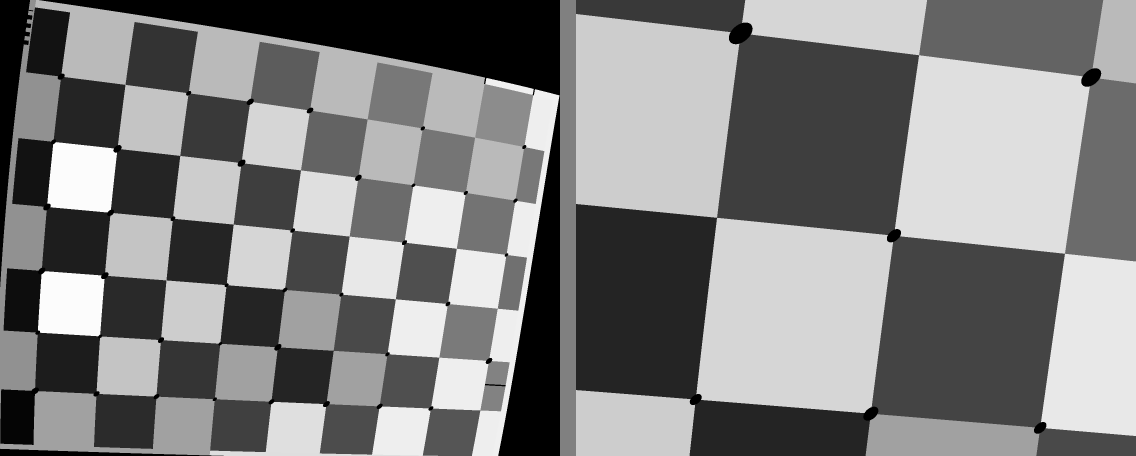
Left: the whole. Right: its middle third, enlarged.
Write a WebGL 2 fragment shader that draws this pattern.

```glsl
#version 300 es
precision highp float;

uniform vec2 u_resolution;
out vec4 fragColor;

#define CELLS_DOWN 7.8                       // canvas height in cell units
#define INNER_MIN vec2(0.46, 0.0)            // checks, in column and row
#define INNER_MAX vec2(9.43, 7.0)
#define SHEET_MIN vec2(0.37, -0.12)          // sheet with its margin
#define SHEET_MAX vec2(9.55, 7.1)
#define DOT_RADIUS 0.046
#define LINE_HALF 0.013
#define SAMPLES 3

// Dark tone of each diagonal, and its change per step along it
const float DIAGONAL_TONE[8] = float[8](0.02, 0.05, 0.07, 0.14, 0.20, 0.36, 0.47, 0.55);
const float DIAGONAL_STEP[8] = float[8](0.0, 0.06, 0.045, 0.0, 0.022, 0.03, -0.01, -0.08);

float hash(vec2 p) {
    return fract(sin(dot(p, vec2(127.1, 311.7))) * 43758.5453);
}

// Curved perspective: board position (column, row) to canvas position
vec2 project(vec2 board) {
    float s = board.x - 5.0, t = board.y - 3.0;
    float x = 5.006 + t * (-0.1375 + 0.0056 * t)
            + s * (0.9925 - t * (0.00875 + 0.00125 * t))
            + s * s * (-0.017 + 0.00075 * t)
            + s * s * s * (-0.000625 + 0.00015 * t);
    float y = 3.944 + t * (1.025 - t * (0.007 + 0.0031 * t))
            + s * (0.1025 + t * (-0.0225 + 0.00075 * t))
            + s * s * (0.0004 - 0.0005 * t);
    return vec2(x, y);
}

// Inverse of project() by repeated correction
vec2 unproject(vec2 canvas) {
    const mat2 inverseSlope = mat2(0.995, -0.1, 0.133, 0.961);
    vec2 board = canvas;
    for (int i = 0; i < 8; i++) board += inverseSlope * (canvas - project(board));
    return board;
}

float darkTone(vec2 cell) {
    int diagonal = clamp(int(cell.x - cell.y) / 2 + 3, 0, 7);
    float along = min(cell.x, cell.y);
    float tone = DIAGONAL_TONE[diagonal] + DIAGONAL_STEP[diagonal] * along;
    if (diagonal == 3 && along < 0.5) tone = 0.07;
    if (diagonal == 3 && along > 5.5) tone = 0.30;
    if (diagonal == 5 && along == 3.0) tone = 0.31;
    return tone;
}

// Light cells form groups that share a tone
float lightTone(vec2 cell) {
    float i = cell.x, j = cell.y;
    if (i < 0.5) return 0.57;
    if (i < 8.5 && (j < 0.5 || (j < 1.5 && i > 5.5))) return 0.73;
    bool grayGroup = (j > 3.5 && i + j == 9.0) || cell == vec2(6.0, 5.0) || cell == vec2(1.0, 6.0);
    if (grayGroup) return 0.63;
    if (i < 1.5) return 0.99;
    return min(0.70 + 0.035 * i, 0.935);
}

float marginTone(vec2 b) {
    if (b.x < INNER_MIN.x) return 0.57;
    if (b.x > INNER_MAX.x) return 0.94;
    if (b.y < 0.0) return b.x > 8.0 ? 0.94 : 0.73;
    return b.x > 4.0 ? 0.87 : 0.63;
}

// Black slanted blot where four cells meet
bool inBlot(vec2 b) {
    vec2 corner = floor(b + 0.5);
    bool inside = corner.x > 0.5 && corner.x < 9.5 && corner.y > 0.5 && corner.y < 6.5;
    if (!inside && corner != vec2(7.0, 0.0)) return false;
    bool joined = mod(corner.x + corner.y, 2.0) > 0.5
        && abs(lightTone(corner) - lightTone(corner - 1.0)) < 0.05;
    if (joined) return false;
    vec2 d = b - corner;
    vec2 slanted = vec2(d.x - d.y, d.x + d.y) * 0.7071;
    float radius = DOT_RADIUS * mix(0.65, 1.3, hash(corner));
    return length(slanted * vec2(0.8, 1.25)) < radius;
}

// Thin cracks in the margin and a row of specks at the upper left
bool inCrack(vec2 b) {
    bool topCrack = b.y < 0.0 && min(abs(b.x - 8.0), abs(b.x - 9.0)) < LINE_HALF;
    bool sideCrack = b.x > 9.0 && b.x < INNER_MAX.x && abs(b.y - 5.47) < LINE_HALF;
    bool speck = b.x < 0.44 && b.y > 0.05 && b.y < 0.6 && fract(b.y / 0.13) < 0.5;
    return topCrack || sideCrack || speck;
}

float shade(vec2 canvas) {
    vec2 b = unproject(canvas);
    if (any(lessThan(b, SHEET_MIN)) || any(greaterThan(b, SHEET_MAX))) return 0.0;
    if (inBlot(b) || inCrack(b)) return 0.0;
    if (any(lessThan(b, INNER_MIN)) || any(greaterThan(b, INNER_MAX))) return marginTone(b);
    vec2 cell = floor(b);
    return mod(cell.x + cell.y, 2.0) < 0.5 ? darkTone(cell) : lightTone(cell);
}

void main() {
    // Average a grid of samples for smooth edges
    float sum = 0.0;
    for (int k = 0; k < SAMPLES * SAMPLES; k++) {
        vec2 offset = (vec2(k % SAMPLES, k / SAMPLES) + 0.5) / float(SAMPLES) - 0.5;
        vec2 p = gl_FragCoord.xy + offset;
        sum += shade(vec2(p.x, u_resolution.y - p.y) * CELLS_DOWN / u_resolution.y);
    }
    fragColor = vec4(vec3(sum / float(SAMPLES * SAMPLES)), 1.0);
}
```
